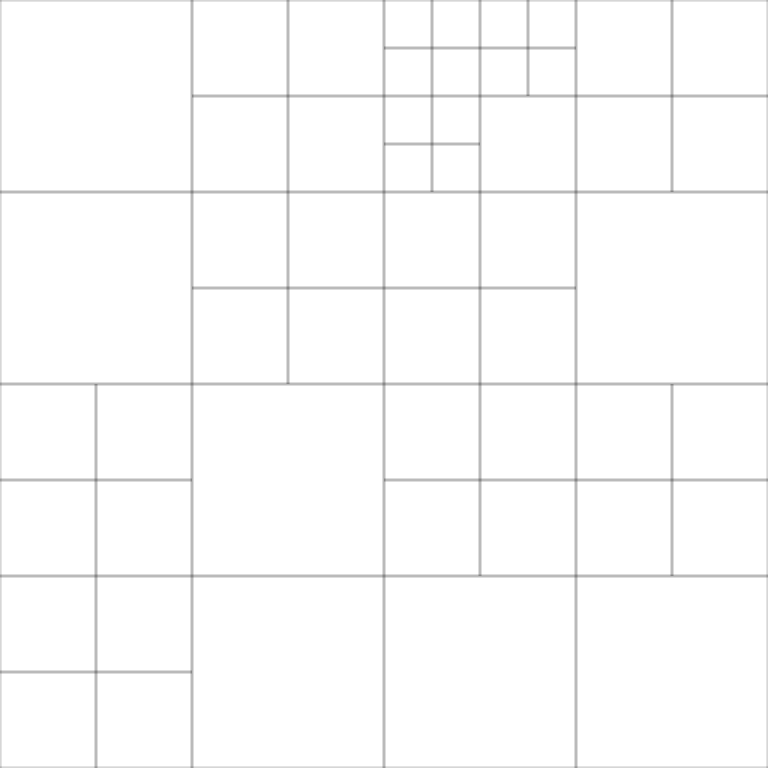
Reproduce this pattern procedurally as a three.js fragment shader.

```glsl
// Quadtree subdivision of a white square, outlined with hairlines
varying vec2 vUv;

// Whether a quadtree cell divides again: one bit per column, one mask per row
bool splits(vec2 cell, int level) {
  float rowMask;
  if (level == 0) {
    rowMask = cell.y < 0.5 ? 1.0 : cell.y < 1.5 ? 13.0 : cell.y < 2.5 ? 6.0 : 14.0;
  } else {
    rowMask = cell.y < 5.5 ? 0.0 : cell.y < 6.5 ? 16.0 : 48.0;
  }
  return mod(floor((rowMask + 0.5) / exp2(cell.x)), 2.0) > 0.5;
}

// Soft hairline coverage per axis, from the distance to an edge
vec2 hairline(vec2 edgeDistance) {
  return 1.0 - smoothstep(vec2(0.0014), vec2(0.0025), edgeDistance);
}

void main() {
  // Descend from the 4 by 4 base grid to the leaf cell
  float cellsAcross = 4.0;
  for (int level = 0; level < 2; level++) {
    if (!splits(floor(vUv * cellsAcross), level)) break;
    cellsAcross *= 2.0;
  }

  // Edges shared by two cells are darker than the outer frame
  vec2 local = fract(vUv * cellsAcross);
  vec2 leafEdge = hairline(min(local, 1.0 - local) / cellsAcross);
  vec2 outerFrame = hairline(min(vUv, 1.0 - vUv));
  vec2 ink = leafEdge * mix(vec2(0.27), vec2(0.16), outerFrame);

  // Crossing lines multiply, which darkens the junctions
  float gray = (1.0 - ink.x) * (1.0 - ink.y);
  gl_FragColor = vec4(vec3(gray), 1.0);
}
```
